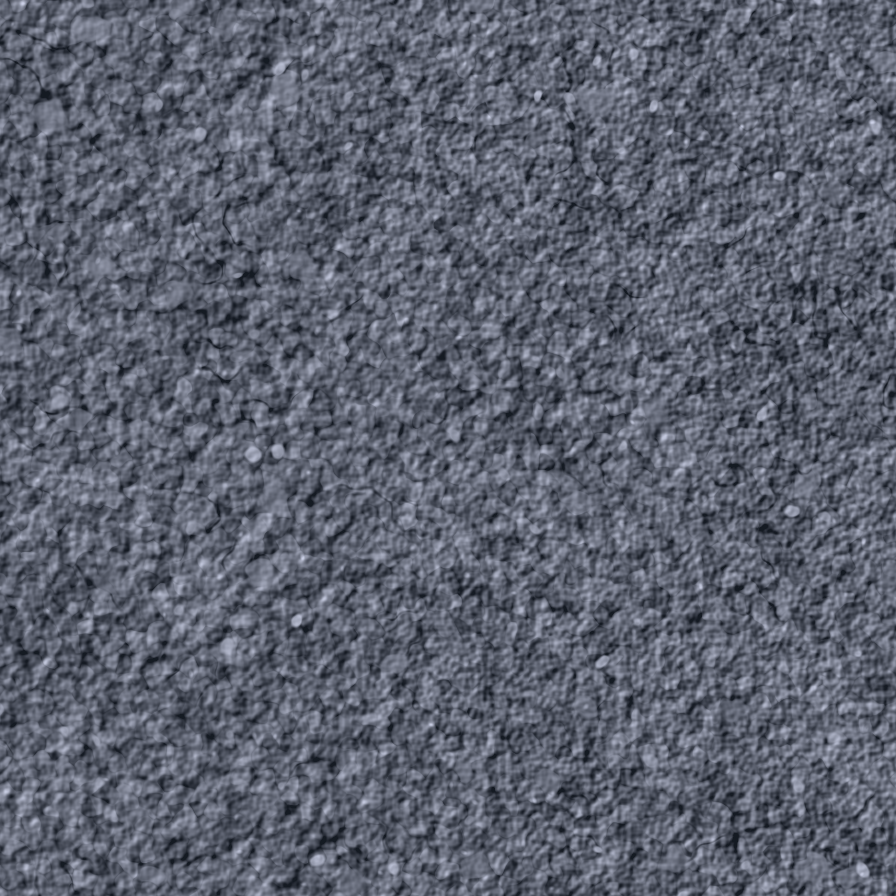
Write a WebGL 1 fragment shader that draws this texture.

```glsl
precision highp float;
// Dry blue-grey soil: fine crumbs lit from the upper left, with dark cracks,
// a few flat stones and pale specks. A sloped noise relief is shaded over
// soft cellular grains; stones and specks are scattered on jittered grids.

uniform vec2 u_resolution;

#define BASE_TONE 0.402
#define RELIEF_GAIN 0.43
#define RELIEF_STEP 0.003
#define GRAIN_CELLS 78.0
#define GRAIN_CONTRAST 0.2
#define CREVICE_DEPTH 0.13
#define CRACK_DEPTH 0.15
#define EDGE_SOFTNESS 0.0022
#define LIGHT_DIR vec2(-0.77, 0.64)

float hash1(vec2 p) {
  vec3 q = fract(vec3(p.xyx) * 0.1031);
  q += dot(q, q.yzx + 33.33);
  return fract((q.x + q.y) * q.z);
}

vec2 hash2(vec2 p) {
  return vec2(hash1(p), hash1(p + 57.3));
}

vec2 cornerSlope(vec2 corner) {
  float angle = 6.2832 * hash1(corner);
  return vec2(cos(angle), sin(angle));
}

// Gradient noise, roughly -0.6 to 0.6.
float noise(vec2 p) {
  vec2 i = floor(p), f = p - i;
  vec2 u = f * f * f * (f * (f * 6.0 - 15.0) + 10.0);
  vec2 e = vec2(1.0, 0.0);
  float low = mix(dot(cornerSlope(i), f), dot(cornerSlope(i + e), f - e), u.x);
  float high = mix(dot(cornerSlope(i + e.yx), f - e.yx),
                   dot(cornerSlope(i + 1.0), f - 1.0), u.x);
  return mix(low, high, u.y);
}

// Soil surface; fineness shifts weight from clods to small crumbs.
float height(vec2 p, float fineness) {
  float clods = noise(p * 33.0 + 11.0) * mix(1.3, 0.7, fineness);
  float crumbs = noise(p * 71.0 + 37.0) * mix(0.95, 0.7, fineness);
  float grit = noise(p * 150.0 + 5.0) * mix(0.42, 0.62, fineness);
  return clods + crumbs + grit;
}

// Soft cellular grains: x = blended grain tone, y = distance to grain centre.
vec2 grains(vec2 p) {
  vec2 cell = floor(p);
  float weightSum = 0.0, toneSum = 0.0;
  for (int y = -1; y <= 1; y++) {
    for (int x = -1; x <= 1; x++) {
      vec2 id = cell + vec2(float(x), float(y));
      vec2 d = id + hash2(id) - p;
      float weight = exp(-14.0 * dot(d, d));
      weightSum += weight;
      toneSum += weight * (hash1(id + 91.7) - 0.5);
    }
  }
  return vec2(toneSum / weightSum, sqrt(max(0.0, -log(weightSum) / 14.0)));
}

// Scattered rough ellipses: x = coverage, y = random value of the piece.
vec2 scatter(vec2 p, float cells, float share, float radius, float seed) {
  vec2 cell = floor(p * cells);
  vec2 result = vec2(0.0);
  for (int y = -1; y <= 1; y++) {
    for (int x = -1; x <= 1; x++) {
      vec2 id = cell + vec2(float(x), float(y));
      vec2 key = id + seed;
      vec2 d = p - (id + hash2(key)) / cells;
      vec2 axis = cornerSlope(key + 13.0);
      d = vec2(dot(d, axis), dot(d, vec2(-axis.y, axis.x)));
      d.y *= 1.0 + 0.7 * hash1(key + 29.0);
      float size = radius * mix(0.5, 1.0, hash1(key + 41.0));
      float edge = length(d) - size;
      float cover = 1.0 - smoothstep(-EDGE_SOFTNESS, EDGE_SOFTNESS, edge);
      cover *= step(hash1(key + 73.0), share);
      if (cover > result.x) result = vec2(cover, hash1(key + 87.0));
    }
  }
  return result;
}

void main() {
  vec2 p = gl_FragCoord.xy / u_resolution.y;
  vec2 warp = vec2(noise(p * 58.0 + 3.0), noise(p * 58.0 + 83.0));
  vec2 rough = p + 0.008 * warp;
  float fineness = smoothstep(0.2, 0.85, p.x + 0.5 * noise(p * 3.0 + 7.0));

  // Relief shading and grain tones
  float relief = height(p, fineness) - height(p + RELIEF_STEP * LIGHT_DIR, fineness);
  vec2 grain = grains(rough * GRAIN_CELLS);
  float tone = BASE_TONE + RELIEF_GAIN * relief + GRAIN_CONTRAST * grain.x;
  tone -= CREVICE_DEPTH * smoothstep(0.45, 0.85, grain.y);
  tone += 0.06 * noise(p * 6.0 + 19.0) + 0.12 * noise(p * 118.0 + 61.0);

  // Broken cracks
  float crackLine = 1.0 - smoothstep(0.0, 0.075, abs(noise(rough * 22.0 + 43.0)));
  tone -= CRACK_DEPTH * crackLine * smoothstep(0.08, 0.35, noise(p * 10.0 + 71.0));

  // Flat stones, pale specks and glints
  vec2 stone = scatter(rough, 16.0, 0.16, 0.020, 101.0);
  tone = mix(tone, 0.41 + 0.1 * stone.y + 0.2 * relief, 0.75 * stone.x);
  vec2 speck = scatter(p + 0.004 * warp, 30.0, 0.07, 0.0085, 211.0);
  tone = mix(tone, 0.54 + 0.2 * speck.y + 0.2 * relief, 0.85 * speck.x);
  vec2 glint = scatter(p, 75.0, 0.09, 0.0036, 307.0);
  tone += glint.x * mix(0.06, 0.2, glint.y);

  tone = clamp(tone, 0.1, 0.82);
  gl_FragColor = vec4(tone - 0.02, tone, 1.07 * tone + 0.028, 1.0);
}
```
